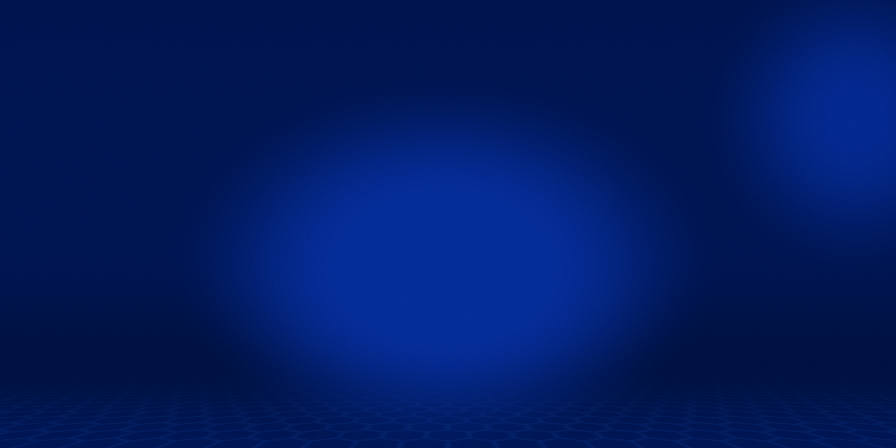
Reproduce this background procedurally as a WebGL 2 fragment shader.

```glsl
#version 300 es
precision highp float;
// Deep blue stage: a wide soft ellipse of light, a second glow at the upper
// right, and a faint hexagonal floor mesh receding to a dark horizon.
// Glows are smooth falloffs of elliptic distance; the mesh is projected.

#define MAIN_CENTER vec2(0.99, 0.40)
#define MAIN_RADII vec2(0.42, 0.295)
#define SIDE_CENTER vec2(1.91, 0.735)
#define SIDE_RADII vec2(0.20, 0.205)
#define HORIZON 0.26
#define MESH_SCALE 2.4
#define MESH_STRENGTH 0.13
#define GRAIN 0.004

uniform vec2 u_resolution;
out vec4 outColor;

const vec3 NAVY = vec3(0.0, 0.085, 0.325);
const vec3 DARK_BAND = vec3(0.0, 0.068, 0.255);
const vec3 FLOOR_BLUE = vec3(0.0, 0.088, 0.335);
const vec3 MAIN_LIGHT = vec3(0.02, 0.175, 0.60);
const vec3 SIDE_LIGHT = vec3(0.015, 0.16, 0.56);
const vec3 MESH_LIGHT = vec3(0.10, 0.36, 0.75);

float hash(vec2 p) {
  vec3 q = fract(vec3(p.xyx) * 0.1031);
  q += dot(q, q.yzx + 33.33);
  return fract((q.x + q.y) * q.z);
}

// Half strength falls at the given radii.
float glow(vec2 p, vec2 center, vec2 radii, float softness) {
  float d = length((p - center) / radii);
  return 1.0 - smoothstep(1.0 - softness, 1.0 + softness, d);
}

// Distance to the nearest edge of a hexagonal tiling.
float hexEdge(vec2 p) {
  vec2 cell = vec2(1.0, sqrt(3.0));
  vec2 a = mod(p, cell) - 0.5 * cell;
  vec2 b = mod(p + 0.5 * cell, cell) - 0.5 * cell;
  vec2 h = abs(dot(a, a) < dot(b, b) ? a : b);
  return 0.5 - max(h.x, dot(h, 0.5 * cell));
}

float floorMesh(vec2 p) {
  float depth = 1.0 / max(HORIZON - p.y, 0.05);
  vec2 ground = MESH_SCALE * depth * vec2(p.x - 1.0, 1.0);
  // Footprint of one pixel on the ground sets the line softness.
  float footprint = MESH_SCALE * depth * depth / u_resolution.y;
  float line = 1.0 - smoothstep(0.0, 0.06 + 0.7 * footprint, hexEdge(ground));
  return line * (1.0 - smoothstep(0.03, 0.17, p.y));
}

void main() {
  vec2 p = gl_FragCoord.xy / u_resolution.y;
  p.x *= 2.0 * u_resolution.y / u_resolution.x;

  // Base gradient, darkest just above the floor
  vec3 color = mix(DARK_BAND, NAVY, smoothstep(0.18, 0.44, p.y));
  color = mix(FLOOR_BLUE, color, smoothstep(0.0, 0.19, p.y));
  color *= 1.0 - 0.04 * smoothstep(0.75, 1.0, p.y);

  // Soft lights
  color = mix(color, SIDE_LIGHT, glow(p, SIDE_CENTER, SIDE_RADII, 0.75));
  color = mix(color, MAIN_LIGHT, glow(p, MAIN_CENTER, MAIN_RADII, 0.48));

  // Floor mesh, then a little grain against banding
  color = mix(color, MESH_LIGHT, MESH_STRENGTH * floorMesh(p));
  color += GRAIN * (hash(floor(p * 256.0)) - 0.5);
  outColor = vec4(color, 1.0);
}
```
